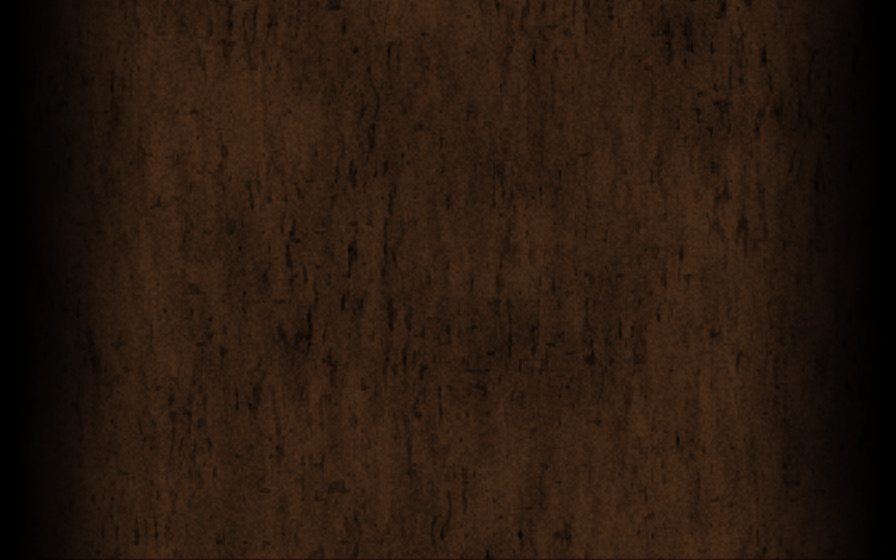
Write a Shadertoy shader that draws this texture.

```glsl
#define BASE_TONE 0.212
#define TINT vec3(1.0, 0.615, 0.345)
#define MOTTLE 0.085
#define STREAK 0.085
#define CRACK 0.095
#define GRAIN 0.065
#define EDGE_BLACK 0.012
#define EDGE_WIDTH 0.165

float hash(vec2 p) {
    vec3 q = fract(vec3(p.xyx) * 0.1031);
    q += dot(q, q.yzx + 33.33);
    return fract((q.x + q.y) * q.z);
}

float noise(vec2 p) {
    vec2 cell = floor(p), f = fract(p);
    f = f * f * (3.0 - 2.0 * f);
    float low = mix(hash(cell), hash(cell + vec2(1, 0)), f.x);
    float high = mix(hash(cell + vec2(0, 1)), hash(cell + vec2(1, 1)), f.x);
    return mix(low, high, f.y);
}

float fbm(vec2 p) {
    float sum = 0.0, amp = 0.5;
    for (int i = 0; i < 4; i++) {
        sum += amp * noise(p);
        p = mat2(1.6, 0.25, -0.25, 1.6) * p * 1.25 + 17.3;
        amp *= 0.5;
    }
    return sum / 0.9375;
}

// Soft stains: centre x, centre y, radius, signed strength
const vec4 STAINS[11] = vec4[11](
    vec4(0.52, 0.36, 0.050, -0.060), vec4(0.84, 0.72, 0.150, -0.045),
    vec4(0.80, 0.33, 0.130, -0.030), vec4(1.20, 0.95, 0.070, -0.050),
    vec4(0.64, 0.90, 0.090, -0.030), vec4(0.62, 0.48, 0.200, -0.022),
    vec4(1.42, 0.38, 0.110, -0.035), vec4(1.24, 0.32, 0.130, 0.030),
    vec4(1.10, 0.66, 0.090, 0.028), vec4(0.40, 0.72, 0.140, 0.020),
    vec4(0.60, 0.15, 0.120, 0.022));

float stains(vec2 p) {
    vec2 q = p + 0.06 * (vec2(fbm(p * 12.0), fbm(p * 12.0 + 40.0)) - 0.5);
    float sum = 0.0;
    for (int i = 0; i < 11; i++) {
        vec2 d = (q - STAINS[i].xy) / STAINS[i].z;
        sum += STAINS[i].w * exp(-dot(d, d));
    }
    return sum;
}

// Thin dark vertical scratches, gathered in worn patches
float cracks(vec2 p) {
    vec2 q = p + vec2(0.012 * noise(p * vec2(14.0, 22.0)), 0.0);
    float lines = noise(q * vec2(115.0, 20.0) + 5.0);
    float breaks = noise(q * vec2(150.0, 70.0) + 31.0);
    float worn = smoothstep(0.32, 0.68, fbm(p * vec2(9.0, 5.0) + 60.0));
    return smoothstep(0.58, 0.95, lines * 0.7 + breaks * 0.4) * mix(0.35, 1.0, worn);
}

void mainImage(out vec4 fragColor, in vec2 fragCoord) {
    vec2 uv = fragCoord / iResolution.xy;
    vec2 p = vec2(uv.x * 1.6, uv.y);

    // Broad mottling and soft vertical streaks
    float tone = BASE_TONE + stains(p);
    tone += MOTTLE * (fbm(p * vec2(8.0, 5.0) + 3.0) - 0.5);
    tone += MOTTLE * 0.7 * (fbm(p * vec2(30.0, 14.0) + 80.0) - 0.5);
    tone += STREAK * (fbm(p * vec2(58.0, 10.0) + 20.0) - 0.5);

    // Scratches, pits and fine grain
    tone -= CRACK * cracks(p);
    tone -= 0.07 * smoothstep(0.82, 0.96, noise(p * vec2(85.0, 65.0) + 11.0));
    tone += GRAIN * (noise(p * 210.0) - 0.5);
    tone += GRAIN * 0.6 * (noise(p * 330.0 + 9.0) - 0.5);

    // Side shadows with slightly uneven borders
    float side = min(uv.x, 1.0 - uv.x);
    side += 0.018 * (fbm(p * vec2(12.0, 6.0) + 7.0) - 0.5);
    float ramp = clamp((side - EDGE_BLACK) / EDGE_WIDTH, 0.0, 1.0);
    float light = sin(ramp * 1.5708);
    light *= mix(ramp, 1.0, 0.35);

    vec3 colour = max(tone, 0.03) * TINT * light;

    // Faint red rim along the foot
    float rim = 1.0 - smoothstep(0.001, 0.004, uv.y);
    colour = mix(colour, vec3(0.13, 0.02, 0.02) * light, 0.6 * rim);
    fragColor = vec4(colour, 1.0);
}
```
